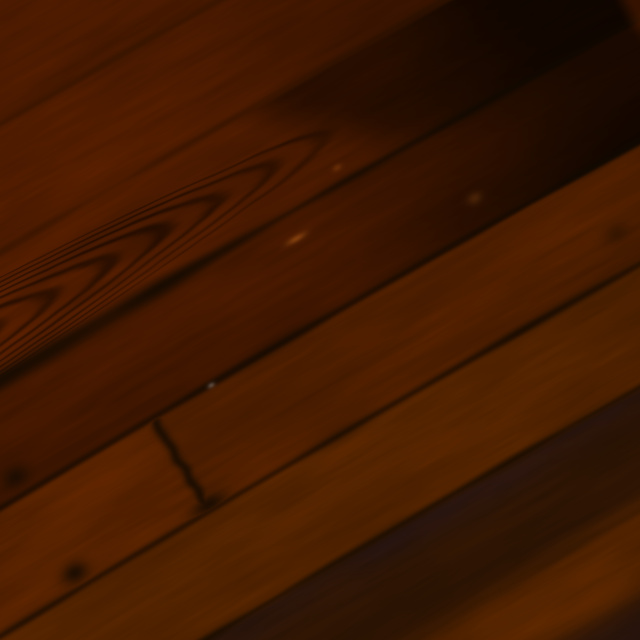
Reproduce this texture procedurally as a three.js fragment shader.

```glsl
// Dark varnished floorboards running diagonally, with worn seams, knots and a shaded corner.
varying vec2 vUv;

const vec3 RED_WOOD = vec3(0.265, 0.092, 0.0);
const vec3 AMBER_WOOD = vec3(0.315, 0.133, 0.0);
const vec3 DUSK_WOOD = vec3(0.165, 0.075, 0.012);
const vec3 GAP = vec3(0.065, 0.035, 0.005);
const vec3 VIOLET = vec3(0.13, 0.075, 0.10);
const vec3 GLINT = vec3(0.24, 0.15, 0.05);

float hash(vec2 p) {
  return fract(sin(dot(p, vec2(127.1, 311.7))) * 43758.5453);
}

float noise(vec2 p) {
  vec2 i = floor(p), f = fract(p);
  f = f * f * (3.0 - 2.0 * f);
  return mix(mix(hash(i), hash(i + vec2(1.0, 0.0)), f.x),
             mix(hash(i + vec2(0.0, 1.0)), hash(i + 1.0), f.x), f.y);
}

float fbm(vec2 p) {
  float sum = 0.0, amp = 0.5;
  for (int i = 0; i < 4; i++) {
    sum += amp * noise(p);
    p = p * 2.03 + 17.0;
    amp *= 0.5;
  }
  return sum;
}

float bell(float d, float width) {
  return exp(-d * d / (width * width));
}

// x runs along the boards, y counts them from the top left corner.
vec2 boardSpace(vec2 uv) {
  float down = 1.0 - uv.y;
  float across = down + uv.x * (0.565 + 0.04 * down);
  return vec2(dot(vec2(uv.x, down), vec2(0.863, -0.505)), across * 5.0 + 0.03);
}

float spot(vec2 uv, vec2 center, vec2 size) {
  vec2 d = uv - center;
  d = vec2(dot(d, vec2(0.863, 0.505)), dot(d, vec2(-0.505, 0.863))) / size;
  return exp(-dot(d, d));
}

float isRow(float row, float index) {
  return 1.0 - step(0.5, abs(row - index));
}

vec3 woodTone(float row, float along) {
  vec3 tone = mix(RED_WOOD, AMBER_WOOD, smoothstep(3.0, 5.0, row));
  tone *= 0.97 + 0.08 * hash(vec2(row, 3.0));
  float leftGlow = 1.0 - smoothstep(-0.25, 0.35, along);
  return tone * (1.0 + 0.22 * leftGlow * (1.0 - step(2.5, row)));
}

// Nested hairpin growth rings with their tip pointing along the board.
float rings(vec2 b) {
  float y = b.y - 2.57;
  float depth = 0.33 - b.x - 4.0 * y * y + 0.07 * fbm(b * vec2(6.0, 5.0));
  float line = pow(0.5 + 0.5 * sin(depth * 62.0), 2.0);
  return line * smoothstep(-0.06, 0.05, depth) * (0.45 + 0.55 * noise(b * 5.0));
}

float cornerShade(float row, float f, float along) {
  float start = along - 0.18 * f;
  float upper = 0.42 * smoothstep(0.18, 0.32, start) + 0.34 * smoothstep(0.42, 0.72, along);
  float lower = 0.62 * smoothstep(0.2, 0.78, along) + 0.12 * smoothstep(0.4, 1.0, f);
  return upper * isRow(row, 2.0) + lower * isRow(row, 3.0)
       + 0.2 * smoothstep(0.15, 0.6, along) * isRow(row, 1.0);
}

vec3 boardColor(float row, vec2 b) {
  float f = clamp(b.y - row, 0.0, 1.0);
  vec3 color = woodTone(row, b.x);
  color *= 1.0 - 0.5 * isRow(row, 2.0) * rings(b);
  return color * (1.0 - cornerShade(row, f, b.x));
}

float seam(vec2 b, float row) {
  float worn = noise(vec2(b.x * 9.0, row * 7.3));
  float wide = isRow(row, 3.0) * (1.0 - smoothstep(-0.2, 0.28, b.x));
  float width = 0.026 + 0.02 * worn + 0.055 * wide;
  float strength = mix(0.32, 0.8, smoothstep(2.0, 3.0, row));
  strength *= 1.0 - 0.75 * step(6.5, row);
  return strength * (0.6 + 0.4 * worn + 0.3 * wide) * bell(b.y - row, width);
}

void main() {
  vec2 b = boardSpace(vUv);
  float row = floor(b.y);

  // Boards, blended softly where they meet
  vec3 color = mix(boardColor(row - 1.0, b), boardColor(row, b), smoothstep(0.0, 0.05, b.y - row));
  float dusk = smoothstep(5.98, 6.06, b.y) * (1.0 - smoothstep(6.8, 7.15, b.y));
  dusk += smoothstep(7.5, 7.85, b.y);
  color = mix(color, DUSK_WOOD, dusk * 0.92);
  color = mix(color, VIOLET, dusk * 0.75 * bell(b.y - 6.07, 0.2) * fbm(b * vec2(12.0, 5.0)));
  color = mix(color, VIOLET, 0.4 * smoothstep(7.6, 8.0, b.y));

  // Grain and slow stains
  float grain = fbm(b * vec2(9.0, 16.0)) - 0.47;
  float stain = fbm(b * vec2(4.0, 1.6) + 5.0) - 0.47;
  color *= 1.0 + 0.24 * grain + 0.4 * stain;

  // Seams and the butt joint
  float gap = 0.0;
  for (int i = 1; i < 8; i++) gap = max(gap, seam(b, float(i)));
  float joint = b.x + 0.122 + 0.006 * (noise(vec2(b.y * 9.0, 2.0)) - 0.5);
  float inJoint = smoothstep(3.98, 4.06, b.y) * (1.0 - smoothstep(4.96, 5.04, b.y));
  color *= 1.0 + 0.1 * inJoint * (1.0 - smoothstep(-0.01, 0.01, joint));
  gap = max(gap, 0.75 * inJoint * bell(joint, 0.009));

  // Knots and dents
  gap = max(gap, 0.8 * spot(vUv, vec2(0.326, 0.212), vec2(0.03, 0.013)));
  gap = max(gap, 0.8 * spot(vUv, vec2(0.117, 0.105), vec2(0.021, 0.016)));
  gap = max(gap, 0.65 * spot(vUv, vec2(0.024, 0.255), vec2(0.021, 0.016)));
  gap = max(gap, 0.35 * spot(vUv, vec2(0.963, 0.636), vec2(0.02, 0.014)));
  color = mix(color, GAP, min(gap, 1.0));

  // Lit corner and small glints
  color += RED_WOOD * 0.55 * smoothstep(0.965, 1.0, vUv.x + 0.5 * (vUv.y - 0.98)) * smoothstep(0.92, 0.97, vUv.y);
  color += GLINT * spot(vUv, vec2(0.463, 0.627), vec2(0.017, 0.005));
  color += GLINT * 0.5 * spot(vUv, vec2(0.742, 0.69), vec2(0.012, 0.009));
  color += GLINT.rrr * 0.9 * spot(vUv, vec2(0.33, 0.398), vec2(0.006, 0.004));
  color += GLINT * 0.5 * spot(vUv, vec2(0.527, 0.738), vec2(0.008, 0.005));
  gl_FragColor = vec4(max(color, 0.0), 1.0);
}
```
